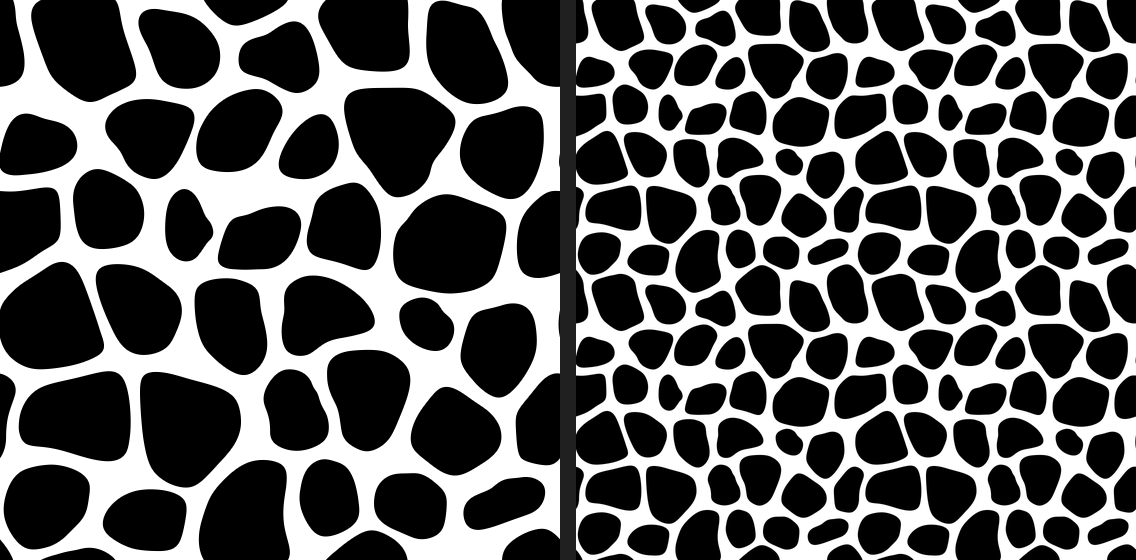
Left, the tile; right, the same tile 2 across and 2 down.
This pattern is drawn by a Shadertoy shader. Its source:

```glsl
const float CELLS = 6.0;          // patches per side, even so staggered rows wrap
const float JITTER = 0.25;        // scatter of patch centres
const float MAX_HALF_LENGTH = 0.24;
const float MAX_RADIUS = 0.36;    // size advantage of the largest patches
const float ROUNDING = 8.0;       // lower is rounder corners
const float HALF_GAP = 0.064;     // half the width of the channels
const float WOBBLE = 0.016;
const float NOTCH_DEPTH = 0.10;
const float NOTCH_FOCUS = 9.0;
const float WARP = 0.09;
const vec3 PATCH_COLOR = vec3(0.0);
const vec3 GROUND_COLOR = vec3(1.0);
const float TAU = 6.2831853;

// Four random values per cell, wrapping at the canvas edge
vec4 cellHash(vec2 id, float seed) {
    vec2 cell = mod(id, CELLS);
    vec4 q = fract((cell.x + 17.3 * seed + 1.0) * vec4(0.1031, 0.1130, 0.0973, 0.1099)
                 + (cell.y + 3.7) * vec4(0.3183, 0.2718, 0.3679, 0.4142));
    q += dot(q, q.wzxy + 33.33);
    return fract((q.xxyz + q.yzzw) * q.zywx);
}

float segmentDistance(vec2 p, vec2 halfAxis) {
    float t = dot(p, halfAxis) / max(dot(halfAxis, halfAxis), 1e-5);
    return length(p - halfAxis * clamp(t, -1.0, 1.0));
}

// Bends the grid with whole numbers of waves
vec2 warp(vec2 uv) {
    vec2 slow = sin(TAU * (2.0 * uv.yx + vec2(0.13, 0.58)));
    vec2 fast = sin(TAU * (vec2(3.0, -2.0) * uv.x + vec2(2.0, 3.0) * uv.y + vec2(0.71, 0.29)));
    return WARP * (slow + 0.6 * fast);
}

// Uneven outline of one patch: broad waves and a single bite
float outlineOffset(vec2 fromCentre, vec2 id) {
    vec4 h = cellHash(id, 2.0);
    float angle = atan(fromCentre.y, fromCentre.x + 1e-6);
    float waves = sin(2.0 * angle + TAU * h.x) + 0.9 * sin(3.0 * angle + TAU * h.y);
    float bite = exp(NOTCH_FOCUS * (cos(angle - TAU * h.z) - 1.0));
    float reach = min(2.5 * length(fromCentre), 1.2);
    return reach * (WOBBLE * waves + NOTCH_DEPTH * h.w * bite);
}

// Positive inside a patch, negative in the channels
float patchField(vec2 p) {
    vec2 base = floor(p);
    float nearest = 1e3;
    float total = 0.0;
    vec2 nearestId = base;
    vec2 fromCentre = vec2(0.0);

    for (int y = -2; y <= 2; y++) {
        for (int x = -2; x <= 2; x++) {
            vec2 id = base + vec2(x, y);
            vec4 h = cellHash(id, 0.0);
            vec4 size = cellHash(id, 1.0);
            vec2 centre = id + 0.5 + JITTER * (2.0 * h.xy - 1.0);
            centre.x += 0.5 * mod(id.y, 2.0);
            float direction = TAU * h.z;
            vec2 halfAxis = MAX_HALF_LENGTH * h.w * vec2(cos(direction), sin(direction));
            float d = segmentDistance(p - centre, halfAxis) - MAX_RADIUS * size.x;
            total += exp(-ROUNDING * d);
            if (d < nearest) {
                nearest = d;
                nearestId = id;
                fromCentre = p - centre;
            }
        }
    }

    // Soft minimum of all rivals gives rounded corners
    float others = max(total - exp(-ROUNDING * nearest), 1e-6);
    float rival = -log(others) / ROUNDING;
    return 0.5 * (rival - nearest) - HALF_GAP - outlineOffset(fromCentre, nearestId);
}

void mainImage(out vec4 fragColor, in vec2 fragCoord) {
    vec2 uv = fragCoord / iResolution.xy;
    float field = patchField(CELLS * uv + warp(uv));

    // One-pixel edge, scaled by the local slope
    float pixel = CELLS / iResolution.y;
    float slope = length(vec2(dFdx(field), dFdy(field)));
    float edge = clamp(slope, 0.4 * pixel, 1.4 * pixel);
    float coverage = clamp(field / edge + 0.5, 0.0, 1.0);

    fragColor = vec4(mix(GROUND_COLOR, PATCH_COLOR, coverage), 1.0);
}
```
